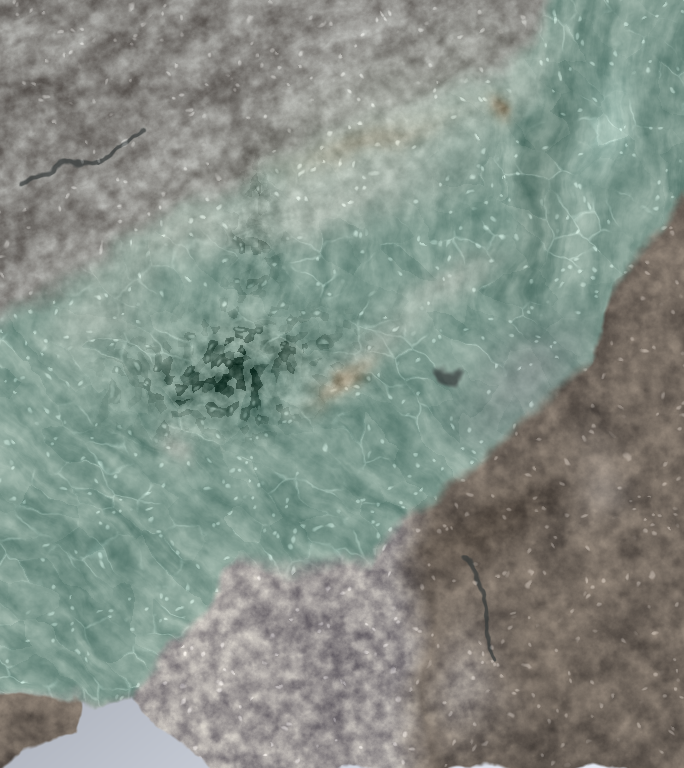
Reproduce this texture procedurally as a WebGL 1 fragment shader.

```glsl
precision highp float;
// A rough mineral face: a green crystal vein between grey, lilac and brown rock.
uniform vec2 u_resolution;

float hash(vec2 p) {
  vec3 q = fract(p.xyx * .1031);
  q += dot(q, q.yzx + 33.33);
  return fract((q.x + q.y) * q.z);
}

float noise(vec2 p) {
  vec2 i = floor(p), f = fract(p), e = vec2(1, 0);
  f = f * f * (3. - 2. * f);
  return mix(mix(hash(i), hash(i + e), f.x),
             mix(hash(i + e.yx), hash(i + e.xx), f.x), f.y);
}

// Layered noise, centred on zero
float fbm(vec2 p) {
  float sum = -.48, amp = .5;
  for (int i = 0; i < 5; i++) {
    sum += amp * noise(p);
    p = mat2(1.6, 1.2, -1.2, 1.6) * p + 7.3;
    amp *= .5;
  }
  return sum;
}

// Cellular noise: nearest distance, gap to the second nearest, cell id
vec3 cells(vec2 p) {
  vec3 best = vec3(9, 9, 0);
  for (int y = -1; y <= 1; y++) {
    for (int x = -1; x <= 1; x++) {
      vec2 c = floor(p) + vec2(x, y);
      float d = length(c + vec2(hash(c), hash(c + 41.7)) - p);
      if (d < best.x) best = vec3(d, best.x, hash(c + 11.9));
      else best.y = min(best.y, d);
    }
  }
  return vec3(best.x, best.y - best.x, best.z);
}

vec2 turn(vec2 p, float a) {
  return vec2(cos(a) * p.x + sin(a) * p.y, cos(a) * p.y - sin(a) * p.x);
}

float climb(float x, float from, float to, float rise) {
  return rise * clamp((x - from) / (to - from), 0., 1.);
}

// Soft ellipse: centre, radii, angle
float spot(vec2 p, float x, float y, float rx, float ry, float a) {
  vec2 d = turn(p - vec2(x, y), a) / vec2(rx, ry);
  return exp(-dot(d, d));
}

float crack(vec2 p, float ax, float ay, float bx, float by, float width) {
  vec2 a = vec2(ax, ay), d = vec2(bx, by) - a;
  float t = clamp(dot(p - a, d) / dot(d, d), 0., 1.);
  return 1. - smoothstep(width * .3, width, length(p - a - d * t));
}

float upperEdge(float x) {
  return .58 + climb(x, 0., .26, .15) + climb(x, .26, .39, .07)
       + climb(x, .39, .65, .11) + climb(x, .65, .74, .13);
}

float lowerEdge(float x) {
  return .09 + climb(x, .18, .31, .168) + climb(x, .31, .48, .012)
       + climb(x, .48, .77, .248) + climb(x, .77, .8, .104) + climb(x, .8, .89, .118);
}

vec3 stone(vec3 dark, vec3 light, float tone) {
  return mix(dark, light, clamp(tone, -.3, 1.3));
}

void main() {
  vec2 p = gl_FragCoord.xy / u_resolution.y;
  vec2 w = p + .05 * vec2(fbm(p * 13.), fbm(p * 13. + 31.));
  float broad = fbm(p * 7. + 3.), grain = fbm(p * 75.);
  vec3 chip = cells(w * 95.);

  // Grey rock with rising streaks
  float streak = fbm(turn(w, .48) * vec2(9, 34));
  vec3 grey = stone(vec3(.40, .385, .37), vec3(.67, .67, .655),
                    .5 + 1.5 * streak + 1.3 * grain + .5 * broad);

  // Green vein: upright fibres above, sloping ones below
  float fibre = mix(fbm(turn(w, -.7) * vec2(16, 60)), fbm(turn(w, -.12) * vec2(62, 14)),
                    smoothstep(.52, .62, p.y));
  vec3 facet = cells(turn(w, -.6) * vec2(19, 33));
  vec3 green = stone(vec3(.37, .50, .46), vec3(.64, .73, .685),
                     .34 + 1.1 * fibre + .6 * (grain + broad) + .28 * facet.z);
  green += .1 * smoothstep(.12, 0., facet.y) * smoothstep(0., .2, fbm(p * 22.));

  // Brown rock with a lilac white mass at its lower left
  vec3 brown = stone(vec3(.33, .30, .275), vec3(.53, .485, .44),
                     .5 + 1.3 * grain + 1.2 * fbm(w * 22.) + .4 * broad);
  vec3 lilac = stone(vec3(.43, .41, .43), vec3(.75, .73, .71), .55 + 1.7 * grain + .8 * broad);
  float lilacArea = max(smoothstep(.57, .51, w.x), .6 * spot(w, .61, .1, .045, .07, 0.));
  vec3 base = mix(brown, lilac, lilacArea);
  base += .16 * spot(w, .78, .37, .03, .05, 0.) - .07 * spot(w, .64, .31, .11, .035, .5);

  // Pale crusts along and inside the vein
  float bottom = w.y - lowerEdge(w.x);
  vec3 col = mix(green, grey, smoothstep(-.025, .025, w.y - upperEdge(w.x)));
  float crust = spot(w, .51, .84, .22, .075, .42) + .8 * spot(w, .45, .74, .12, .04, .2)
              + .8 * spot(w, .24, .69, .09, .035, .5) + .6 * spot(w, .13, .59, .07, .06, .4)
              + .8 * spot(w, .59, .635, .08, .022, .45) + .7 * spot(w, .48, .53, .09, .025, .7)
              + spot(w, .228, .425, .02, .028, -.3);
  col = mix(col, vec3(.71, .735, .70) + .3 * grain + .12 * streak, .75 * min(crust, 1.));

  // Shaded right flank behind the ridge
  float ridge = .655 + climb(p.y, .66, .84, .02) + climb(p.y, .84, 1., .095);
  float flank = smoothstep(-.008, .012, w.x - ridge) * smoothstep(.48, .66, p.y);
  col = mix(col, green * .97, flank);
  col += flank * (.16 * spot(w, .79, .84, .035, .08, -.3) - .07 * spot(w, .7, .77, .035, .14, -.15));
  col = mix(col, vec3(.50, .53, .53) + .2 * grain, .6 * spot(w, .69, .5, .09, .06, .7));
  col = mix(base, col, smoothstep(-.012, .016, bottom));

  // Dark mineral clusters and rusty stains
  float cluster = spot(w, .31, .52, .12, .06, .1) + .6 * spot(w, .33, .7, .025, .07, 0.);
  col -= cluster * (.1 + .28 * smoothstep(.45, .9, chip.z) - .4 * grain);
  float rust = spot(w, .645, .86, .014, .018, 0.) + spot(w, .45, .495, .035, .014, .6)
             + .5 * spot(w, .47, .81, .09, .018, .3);
  col = mix(col, vec3(.58, .48, .37) + .5 * grain, .6 * min(rust, 1.));

  // Cracks, a dark inclusion and scattered glints
  float lines = crack(w, .02, .765, .13, .79, .005) + crack(w, .13, .79, .19, .83, .004)
              + crack(w, .61, .27, .65, .14, .004) + crack(w, .575, .503, .592, .507, .012);
  col = mix(col, vec3(.2, .22, .22), .7 * min(lines, 1.));
  col += .17 * smoothstep(.87, .93, chip.z) * smoothstep(.38, .1, chip.x);

  // Pale backdrop and the small brown corner piece
  float gap = smoothstep(.003, -.003, w.y - .092 + climb(w.x, .18, .29, .1));
  float corner = smoothstep(.003, -.003, max(w.x - .098, .01 + .45 * w.x - w.y));
  vec3 backdrop = vec3(.70, .72, .76) + .25 * p.x - .3 * p.y;
  gl_FragColor = vec4(mix(col, mix(backdrop, brown, corner), gap), 1);
}
```
